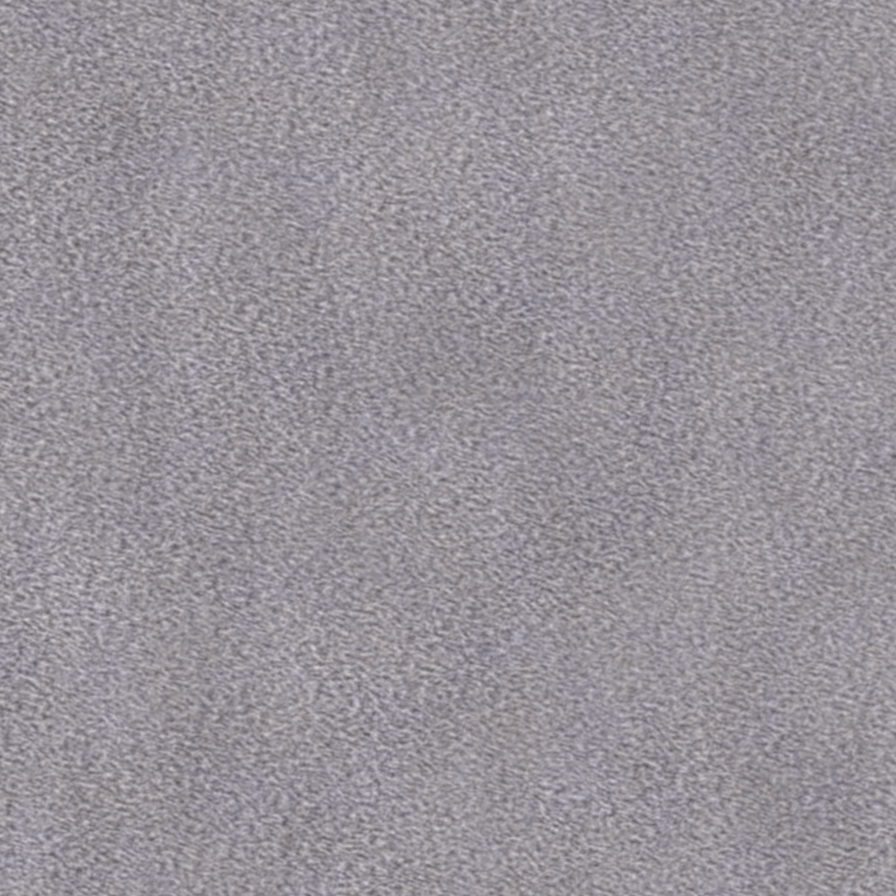
A three.js fragment shader for this texture:

```glsl
// Soft grey felted cloth with a faint violet cast: short, slightly tilted
// fibres from stretched gradient noise, over broad cloudy mottling and
// weak upright streaks, with a trace of warm and cool tint variation.
varying vec2 vUv;

float hash(vec2 p) {
  vec3 q = fract(vec3(p.xyx) * vec3(0.1031, 0.1030, 0.0973));
  q += dot(q, q.yzx + 33.33);
  return fract((q.x + q.y) * q.z);
}

// Dot product of a random unit gradient with the offset from its corner
float corner(vec2 cell, vec2 offset) {
  float angle = 6.2832 * hash(cell);
  return dot(vec2(cos(angle), sin(angle)), offset);
}

float gradientNoise(vec2 p) {
  vec2 i = floor(p);
  vec2 f = p - i;
  vec2 u = f * f * f * (f * (f * 6.0 - 15.0) + 10.0);
  vec2 e = vec2(1.0, 0.0);
  float low = mix(corner(i, f), corner(i + e, f - e), u.x);
  float high = mix(corner(i + e.yx, f - e.yx), corner(i + 1.0, f - 1.0), u.x);
  return mix(low, high, u.y);
}

// Coordinates along and across a direction
vec2 turn(vec2 p, float angle) {
  float c = cos(angle), s = sin(angle);
  return vec2(p.x * c + p.y * s, p.y * c - p.x * s);
}

// Broad patches, slightly taller than wide, plus upright streaks
float mottling(vec2 p) {
  float clouds = 0.0;
  float weight = 0.5;
  vec2 q = p * vec2(5.0, 3.8) + 17.3;
  for (int k = 0; k < 4; k++) {
    clouds += weight * gradientNoise(q);
    q = turn(q, 0.3) * 2.0 + 9.7;
    weight *= 0.72;
  }
  float streaks = gradientNoise(p * vec2(17.0, 2.6) + 41.0);
  return clouds + 0.3 * streaks;
}

// Short fibres in overlapping layers, bent a little by a slow warp
float fibres(vec2 p) {
  vec2 bend = vec2(gradientNoise(p * 24.0 + 5.0), gradientNoise(p * 24.0 + 71.0));
  p += 0.004 * bend;
  float longer = gradientNoise(turn(p, -0.38) * vec2(92.0, 196.0) + 130.0);
  float shorter = gradientNoise(turn(p, -0.2) * vec2(137.0, 223.0) + 410.0);
  float fine = gradientNoise(turn(p, 0.5) * vec2(210.0, 243.0) + 730.0);
  return 0.75 * longer + 0.65 * shorter + 0.4 * fine;
}

void main() {
  // The nap is a little stronger in some patches and toward the left
  float nap = 0.25 - 0.04 * vUv.x + 0.06 * gradientNoise(vUv * 6.0 + 88.0);
  float tone = 0.068 * mottling(vUv) + nap * fibres(vUv);

  // Base grey, shaded by tone, then shifted between warm and cool
  vec3 cloth = vec3(0.595, 0.575, 0.602) + tone;
  float tint = gradientNoise(vUv * 13.0 + 23.0) + gradientNoise(vUv * 67.0 + 59.0);
  cloth += tint * vec3(-0.009, -0.003, 0.014);

  gl_FragColor = vec4(clamp(cloth, 0.0, 1.0), 1.0);
}
```
